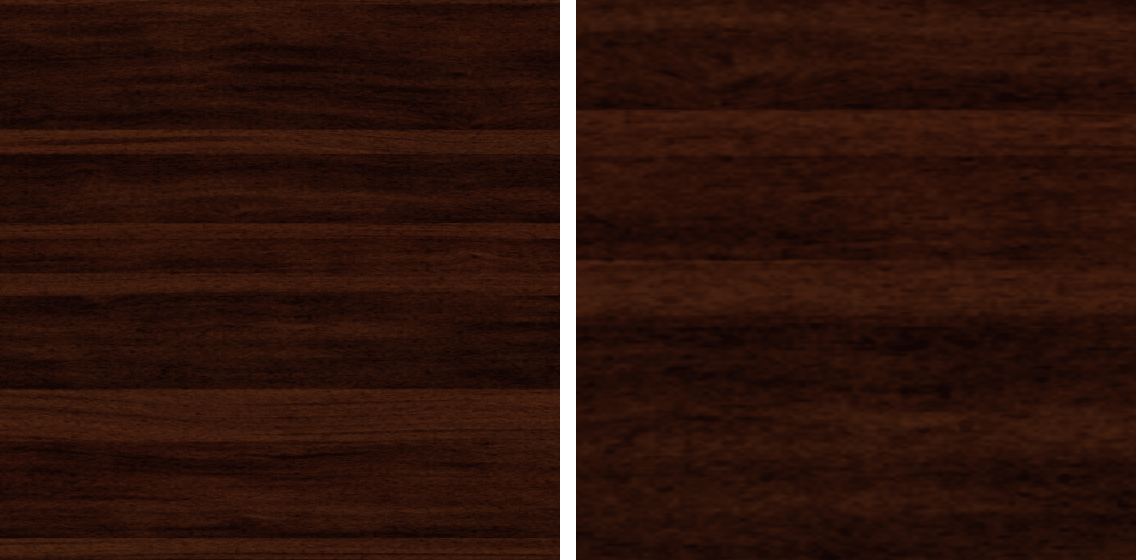
Left: the whole. Right: its middle third, enlarged.
Write a Shadertoy shader that draws this texture.

```glsl
// Dark walnut veneer: horizontal strips of lighter straight grain set between
// darker figured planks. Stretched value noise makes grain, veins and pores;
// a loop scatters small knots that bend the grain around them.

float hash(vec2 p) {
    vec3 q = fract(p.xyx * 0.1031);
    q += dot(q, q.yzx + 33.33);
    return fract((q.x + q.y) * q.z);
}

float noise(vec2 p) {
    vec2 cell = floor(p), f = fract(p);
    f = f * f * (3.0 - 2.0 * f);
    return mix(mix(hash(cell), hash(cell + vec2(1, 0)), f.x),
               mix(hash(cell + vec2(0, 1)), hash(cell + vec2(1, 1)), f.x), f.y);
}

// Each octave gains detail faster across the grain than along it.
float grain(vec2 p) {
    float sum = 0.0, amp = 0.5;
    for (int i = 0; i < 4; i++) {
        sum += amp * noise(p);
        p = p * vec2(1.6, 2.1) + vec2(13.7, 5.3);
        amp *= 0.58;
    }
    return sum / 1.055 - 0.5;
}

// Returns bend of the grain, dark heart and pale halo of nearby knots.
vec3 knots(vec2 p) {
    vec3 total = vec3(0);
    for (int i = 0; i < 27; i++) {
        float k = float(i);
        float side = hash(vec2(k, 4.0)) - 0.5;
        vec2 center = vec2(0.1 + 0.39 * mod(k, 3.0) + 0.14 * (hash(vec2(k, 1.0)) - 0.5),
                           (k + hash(vec2(k, 2.0))) / 27.0);
        vec2 d = p - center;
        d.y -= side * 0.6 * d.x;
        vec2 wide = d * vec2(20, 48), core = d * vec2(75, 260);
        vec2 halo = (d - vec2(0.008, 0.007)) * vec2(38, 130);
        float size = 0.3 + 0.7 * hash(vec2(k, 3.0));
        total += size * vec3(side * exp(-dot(wide, wide)),
                             exp(-dot(core, core)), exp(-dot(halo, halo)));
    }
    return total;
}

void mainImage(out vec4 fragColor, in vec2 fragCoord) {
    vec2 p = fragCoord / iResolution.y;

    // Strip layout: one light band in each row, rows of uneven height.
    float v = p.y * 5.6 + 0.3 * sin(p.y * 9.0 + 1.0);
    float row = floor(v), f = fract(v);
    float low = 0.08 + 0.4 * hash(vec2(row, 21.0));
    float high = low + 0.2 + 0.2 * hash(vec2(row, 22.0));
    float band = smoothstep(low - 0.008, low + 0.008, f)
               * (1.0 - smoothstep(high - 0.01, high + 0.01, f));
    float plank = row + step(0.5 * (low + high), f);

    // Grain coordinates, bowed gently and pushed aside by knots.
    vec3 knot = knots(p) * (1.0 - band);
    vec2 g = p;
    g.y += 0.03 * (noise(p * vec2(2.3, 4.0) + 7.0) - 0.5) + 0.04 * knot.x;
    g.y += 0.006 * (noise(p * vec2(13, 20)) - 0.5) * (1.0 - band);

    // Dark planks: broad shading, fine grain, cross figure and black veins.
    vec2 s = vec2(plank * 17.3, plank * 9.1);
    float dark = 0.43 + 0.18 * (hash(vec2(plank, 23.0)) - 0.5)
               + 1.1 * grain(g * vec2(1.3, 21) + s)
               + 0.8 * grain(g * vec2(4.5, 85) + s);
    dark += 0.26 * (noise(p * vec2(17, 26) + vec2(p.y * 9.0, 0) + s) - 0.5);
    dark -= 0.2 * step(high, f) * exp(-6.0 * max(f - high, 0.0));
    float vein = smoothstep(0.6, 0.9, noise(g * vec2(3.2, 85) + s))
               * smoothstep(0.35, 0.7, noise(g * vec2(2.4, 13) + s + 31.0));
    dark += 0.4 * knot.z - 0.8 * knot.y - 0.5 * vein;

    // Light bands: long, nearly straight lines.
    vec2 r = vec2(row * 11.9, row * 5.7);
    float light = 0.86 + 0.16 * (hash(vec2(row, 24.0)) - 0.5)
                + 0.7 * grain(g * vec2(0.8, 32) + r)
                + 0.75 * grain(g * vec2(1.6, 110) + r);
    light -= 0.4 * smoothstep(0.68, 0.92, noise(g * vec2(1.8, 170) + r));

    // Short pores and speckled fibres cover both kinds of wood.
    float tone = mix(dark, light, band);
    tone += 0.38 * (noise(g * vec2(130, 390)) - 0.5);
    tone += 0.34 * (noise(p * vec2(280, 490) + 9.0) - 0.5);
    tone -= 0.3 * smoothstep(0.7, 0.95, noise(g * vec2(85, 310) + 50.0));
    tone = clamp(tone, -0.2, 1.3);

    vec3 umber = vec3(0.10, 0.032, 0.02);
    vec3 walnut = vec3(0.174, 0.065, 0.032);
    vec3 honey = vec3(0.25, 0.112, 0.054);
    vec3 color = tone < 0.5 ? mix(umber, walnut, tone * 2.0)
                            : mix(walnut, honey, tone * 2.0 - 1.0);

    // Some planks lean towards red.
    color.gb *= 1.06 - 0.12 * noise(g * vec2(1.0, 14) + 80.0);
    fragColor = vec4(color, 1.0);
}
```
